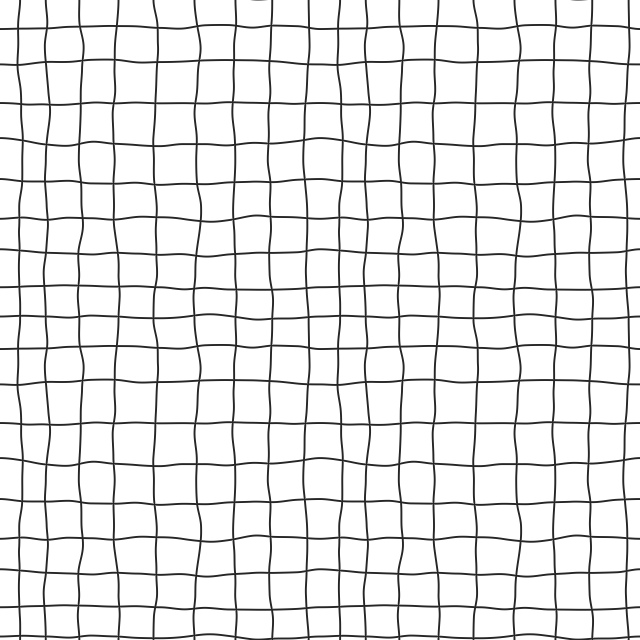
Reproduce this pattern procedurally as a Shadertoy shader.

```glsl
// Hand-drawn grid: thin dark wavering lines on white, unevenly spaced.
// Each tile holds nine lines per axis, bent by periodic value noise;
// the tile repeats a whole number of times, so every edge wraps.

#define TILES 2.0               // repeats across and down
#define LINES 9                 // lines per axis in one tile
#define LINE_WIDTH 0.0030       // in canvas units
#define BEND_CELLS 6            // slow bends along a tile
#define BEND_SIZE 0.0105        // in tile units
#define KINK_CELLS 14           // small kinks along a tile
#define KINK_SIZE 0.0042        // in tile units
#define INK vec3(0.15)
#define PAPER vec3(1.0)

// Resting place of each line within the tile
const float COLUMNS[LINES] = float[LINES](
    0.060, 0.148, 0.250, 0.365, 0.487, 0.617, 0.734, 0.849, 0.956);
const float ROWS[LINES] = float[LINES](
    0.010, 0.102, 0.211, 0.315, 0.430, 0.555, 0.677, 0.807, 0.914);

// Integer hash to -1..1
float hash(int cell, int seed) {
    uint h = uint(cell) * 374761393u + uint(seed) * 668265263u;
    h = (h ^ (h >> 15)) * 2246822519u;
    h = (h ^ (h >> 13)) * 3266489917u;
    h ^= h >> 16;
    return float(h & 65535u) / 32767.5 - 1.0;
}

// Smooth noise over t in 0..1 that wraps after the given cell count
float wrapNoise(float t, int cells, int seed) {
    float x = t * float(cells);
    int cell = int(floor(x));
    float f = fract(x);
    f = f * f * (3.0 - 2.0 * f);
    return mix(hash(cell % cells, seed), hash((cell + 1) % cells, seed), f);
}

// Sideways drift of one line at position t along it
float waver(float t, int seed) {
    return BEND_SIZE * wrapNoise(t, BEND_CELLS, seed)
         + KINK_SIZE * wrapNoise(t, KINK_CELLS, seed + 101);
}

// Shortest distance between two places on a wrapping axis
float wrapDistance(float a, float b) {
    return abs(fract(a - b + 0.5) - 0.5);
}

void mainImage(out vec4 fragColor, in vec2 fragCoord) {
    vec2 p = fract(fragCoord / iResolution.xy * TILES);

    // Nearest column and nearest row
    vec2 nearest = vec2(1.0);
    for (int i = 0; i < LINES; i++) {
        float column = COLUMNS[i] + waver(p.y, i + 1);
        float row = ROWS[i] + waver(p.x, i + 41);
        nearest = min(nearest, vec2(wrapDistance(p.x, column),
                                    wrapDistance(p.y, row)));
    }

    // Smooth edges about one pixel wide
    vec2 pixel = TILES / iResolution.xy;
    float halfWidth = 0.5 * LINE_WIDTH * TILES;
    vec2 cover = clamp((halfWidth - nearest) / pixel + 0.5, 0.0, 1.0);
    float ink = max(cover.x, cover.y);

    fragColor = vec4(mix(PAPER, INK, ink), 1.0);
}
```
